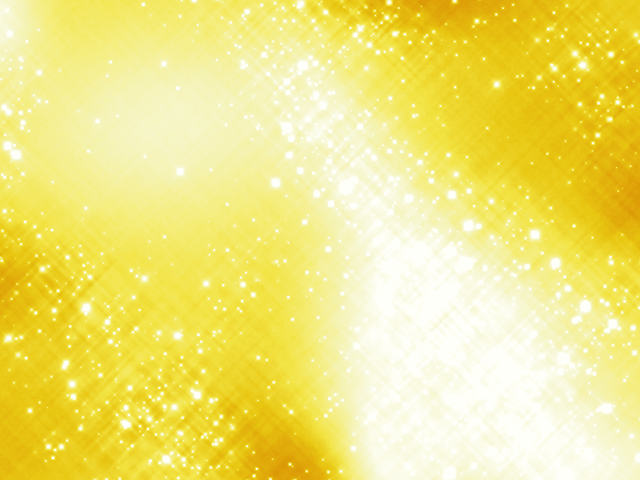
A Shadertoy shader for this background:

```glsl
// Golden backdrop: soft cream and amber glows, scattered with star glints and diagonal rays.

float hash(vec2 c) {
    return fract(sin(dot(c, vec2(127.1, 311.7))) * 43758.5453);
}

float noise(vec2 p) {
    vec2 i = floor(p), f = fract(p);
    f = f * f * (3.0 - 2.0 * f);
    return mix(mix(hash(i), hash(i + vec2(1, 0)), f.x),
               mix(hash(i + vec2(0, 1)), hash(i + vec2(1, 1)), f.x), f.y);
}

// Elliptical Gaussian spot, its first radius turned by angle
float glow(vec2 p, vec2 centre, vec2 radii, float angle) {
    float c = cos(angle), s = sin(angle);
    vec2 d = mat2(c, -s, s, c) * (p - centre) / radii;
    return exp(-dot(d, d));
}

// Broad light and shade, in palette steps
float backdrop(vec2 p) {
    float tone = 3.05;
    // Bright areas
    tone += 2.6 * glow(p, vec2(0.35, 0.74), vec2(0.30, 0.20), 0.1);
    tone += 3.2 * glow(p, vec2(-0.02, 0.97), vec2(0.10, 0.14), 0.0);
    tone += 5.0 * glow(p, vec2(0.95, 0.25), vec2(0.29, 0.25), -0.5);
    tone += 2.4 * glow(p, vec2(0.76, 0.62), vec2(0.33, 0.12), 2.08);
    tone += 2.8 * glow(p, vec2(0.81, 0.03), vec2(0.09, 0.13), 0.0);
    tone += 2.6 * glow(p, vec2(1.24, 0.00), vec2(0.20, 0.13), 0.0);
    // Amber shade
    tone -= 1.0 * glow(p, vec2(0.58, 0.24), vec2(0.12, 0.22), 0.0);
    tone -= 2.0 * glow(p, vec2(0.90, 1.03), vec2(0.26, 0.11), 0.0);
    tone -= 1.4 * glow(p, vec2(1.25, 0.72), vec2(0.36, 0.30), 0.0);
    tone -= 1.2 * glow(p, vec2(1.36, 0.57), vec2(0.14, 0.10), 0.4);
    tone -= 1.8 * glow(p, vec2(-0.03, 0.42), vec2(0.17, 0.12), 0.0);
    tone -= 1.3 * glow(p, vec2(0.00, 0.07), vec2(0.24, 0.24), 0.0);
    tone -= 2.3 * glow(p, vec2(0.65, 0.00), vec2(0.15, 0.10), -0.3);
    tone -= 0.6 * glow(p, vec2(0.48, 0.12), vec2(0.20, 0.10), 0.0);
    return tone;
}

// How thickly the glints lie
float glintDensity(vec2 p) {
    float d = 0.03;
    d += 0.75 * glow(p, vec2(0.70, 0.70), vec2(0.42, 0.10), 2.2);
    d += 0.80 * glow(p, vec2(0.75, 0.96), vec2(0.17, 0.09), -0.4);
    d += 0.55 * glow(p, vec2(1.05, 0.52), vec2(0.22, 0.07), -0.75);
    d += 0.50 * glow(p, vec2(1.26, 0.80), vec2(0.23, 0.11), 1.9);
    d += 0.55 * glow(p, vec2(1.28, 0.36), vec2(0.18, 0.07), 0.9);
    d += 0.60 * glow(p, vec2(0.17, 0.40), vec2(0.17, 0.11), -0.7);
    d += 0.85 * glow(p, vec2(0.34, 0.10), vec2(0.20, 0.13), -0.5);
    d += 0.45 * glow(p, vec2(0.47, 0.39), vec2(0.13, 0.05), 0.9);
    d += 0.50 * glow(p, vec2(0.02, 0.75), vec2(0.06, 0.19), 0.0);
    d += 0.50 * glow(p, vec2(0.98, 0.20), vec2(0.32, 0.24), -0.4);
    return min(d, 1.0);
}

// One grid of glints, with rays along the grid axes
float glints(vec2 q, mat2 turn, float size, float seed) {
    float light = 0.0;
    vec2 cell = floor(q / size);
    for (int y = -1; y <= 1; y++)
    for (int x = -1; x <= 1; x++) {
        vec2 id = cell + vec2(x, y), key = id + seed;
        vec2 centre = (id + 0.15 + 0.7 * vec2(hash(key), hash(key + 17.3))) * size;
        float power = hash(key + 41.7);
        float lit = step(hash(key + 73.1), 0.7 * glintDensity(centre * turn));
        vec2 d = abs(q - centre) / size;
        float radius = mix(0.07, 0.17, power * power);
        float core = exp(-dot(d, d) / (radius * radius));
        vec2 rays = exp(-d / 0.045 - d.yx / 0.25);
        float halo = exp(-dot(d, d) * 12.0);
        light += lit * (0.3 + power) * (core + 0.28 * (rays.x + rays.y) + 0.10 * halo);
    }
    return light;
}

// Amber to white
vec3 palette(float tone) {
    vec3 gold[8] = vec3[8](
        vec3(0.80, 0.50, 0.01), vec3(0.87, 0.63, 0.03), vec3(0.91, 0.78, 0.07),
        vec3(0.95, 0.89, 0.26), vec3(0.96, 0.93, 0.48), vec3(0.96, 0.95, 0.68),
        vec3(0.97, 0.97, 0.84), vec3(1.00, 1.00, 0.98));
    vec3 colour = gold[0];
    for (int i = 1; i < 8; i++)
        colour = mix(colour, gold[i], clamp(tone - float(i - 1), 0.0, 1.0));
    return colour;
}

void mainImage(out vec4 fragColor, in vec2 fragCoord) {
    vec2 p = fragCoord / iResolution.xy * vec2(4.0 / 3.0, 1.0);
    mat2 turn = mat2(0.7071, -0.7071, 0.7071, 0.7071);
    vec2 q = turn * p;

    float density = glintDensity(p);
    float tone = min(backdrop(p), 6.6);

    // Crossed streaks, mottling and fine grain
    float streaks = noise(q * vec2(9.0, 130.0)) + noise(q * vec2(130.0, 9.0) + 50.0) - 1.0;
    tone += (0.15 + 0.9 * density) * streaks;
    tone += 1.1 * density * (noise(q * 38.0) - 0.5);
    tone += 0.22 * (noise(p * 210.0) - 0.5);

    // Glints from fine to large
    for (int i = 0; i < 3; i++)
        tone += 4.2 * glints(q, turn, 0.017 * pow(1.85, float(i)), 9.0 * float(i));

    fragColor = vec4(palette(tone), 1.0);
}
```
